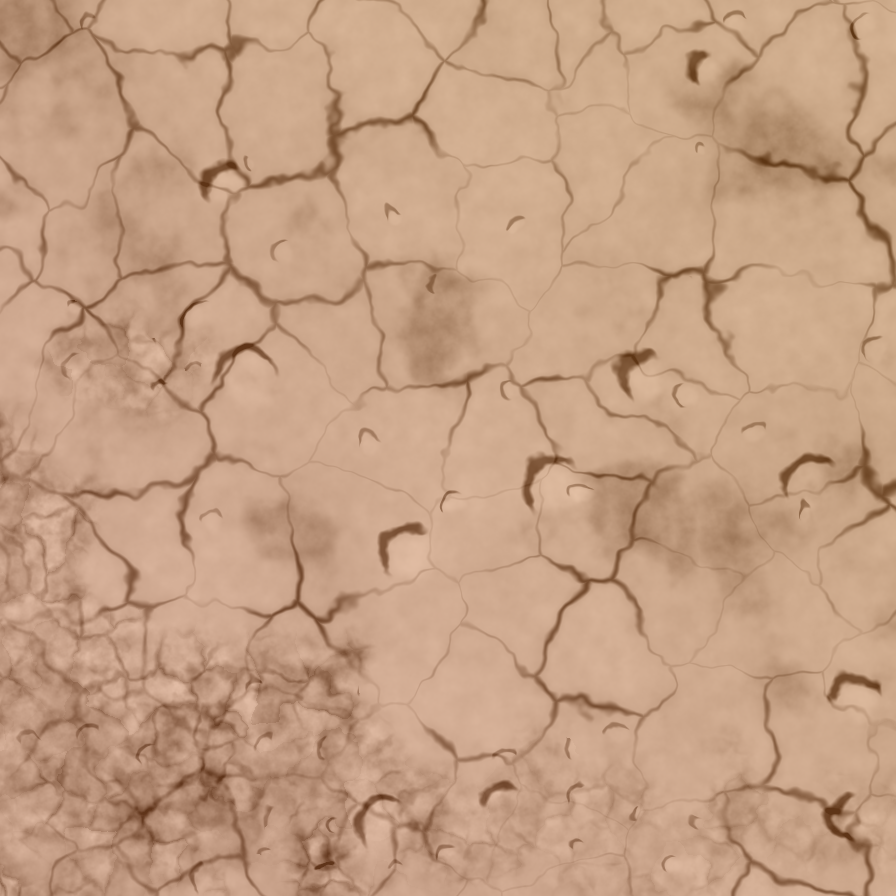
A three.js fragment shader for this texture:

```glsl
#define CLAY vec3(0.828, 0.688, 0.588)
#define SHADOW vec3(0.41, 0.25, 0.14)
#define PLATE_SCALE 8.5
#define CRUMB_SCALE 24.0
#define CURL_SCALE 6.0
#define FLAKE_SCALE 15.0
#define CRACK_WIDTH 0.0045
#define CRACK_DEPTH 0.62
#define RUBBLE_DEPTH 0.85
#define STAIN_DEPTH 0.26
#define GRAIN_DEPTH 0.13

varying vec2 vUv;

float hash(vec2 p) {
  vec3 q = fract(p.xyx * 0.1031);
  q += dot(q, q.yzx + 33.33);
  return fract((q.x + q.y) * q.z);
}

vec2 hash2(vec2 p) { return vec2(hash(p), hash(p + 57.3)); }

float valueNoise(vec2 p) {
  vec2 cell = floor(p), f = fract(p);
  f = f * f * (3.0 - 2.0 * f);
  return mix(mix(hash(cell), hash(cell + vec2(1, 0)), f.x),
             mix(hash(cell + vec2(0, 1)), hash(cell + vec2(1, 1)), f.x), f.y);
}

float fbm(vec2 p) {
  float sum = 0.0, amp = 0.52;
  for (int i = 0; i < 4; i++) {
    sum += amp * valueNoise(p);
    p = mat2(1.6, 1.2, -1.2, 1.6) * p + 17.1;
    amp *= 0.5;
  }
  return sum;
}

vec2 warp(vec2 p, float freq, float amount) {
  return p + amount * (vec2(fbm(p * freq), fbm(p * freq + 41.7)) - 0.5);
}

// Voronoi plates: x = distance to the seam in canvas units, y = random per plate
vec2 plates(vec2 p, float scale) {
  p *= scale;
  vec2 base = floor(p), nearest = vec2(0.0), nearestId = base;
  float best = 9.0, seam = 9.0;
  for (int j = -1; j <= 1; j++) for (int i = -1; i <= 1; i++) {
    vec2 id = base + vec2(i, j);
    vec2 d = id + hash2(id) - p;
    if (dot(d, d) < best) { best = dot(d, d); nearest = d; nearestId = id; }
  }
  for (int j = -2; j <= 2; j++) for (int i = -2; i <= 2; i++) {
    vec2 id = nearestId + vec2(i, j);
    vec2 d = id + hash2(id) - p, gap = d - nearest;
    if (dot(gap, gap) > 1e-4) seam = min(seam, dot(0.5 * (d + nearest), normalize(gap)));
  }
  return vec2(seam / scale, hash(nearestId + 7.7));
}

// Curled flakes: dark tapered arcs on the upper left, a pale hollow inside
float curls(vec2 p, float scale, float chance, float seed) {
  p *= scale;
  vec2 base = floor(p);
  float rim = 0.0, hollow = 0.0;
  for (int j = -1; j <= 1; j++) for (int i = -1; i <= 1; i++) {
    vec2 id = base + vec2(i, j), key = id + seed;
    vec2 q = p - id - 0.2 - 0.6 * hash2(key + 3.0);
    float present = step(hash(key), chance);
    float radius = mix(0.1, 0.24, hash(key + 9.0));
    float turn = 2.4 + 1.5 * (hash(key + 15.0) - 0.5);
    float len = max(length(q), 1e-4);
    float facing = dot(q / len, vec2(cos(turn), sin(turn)));
    float width = 0.03 * smoothstep(0.1, 0.95, facing);
    float arc = 1.0 - smoothstep(width * 0.4, width + 0.024, abs(len - radius));
    rim = max(rim, present * arc * smoothstep(0.05, 0.55, facing));
    hollow = max(hollow, present * (1.0 - smoothstep(radius * 0.4, radius, len)));
  }
  return rim - 0.12 * hollow * (1.0 - rim);
}

float blotch(vec2 p, vec2 centre, vec2 size, float rough) {
  return 1.0 - smoothstep(0.4, 1.0, length((p - centre) / size) + 1.5 * (rough - 0.5));
}

void main() {
  vec2 p = vUv;
  float broad = fbm(p * 6.0 + 3.0), rough = fbm(p * 17.0 + 8.0), fine = fbm(p * 60.0);

  // Where the crust has broken into rubble
  float shore = 0.08 + 0.44 * exp(-2.6 * p.x) - p.y;
  float rubble = smoothstep(-0.03, 0.06, shore + 0.3 * (broad - 0.5) + 0.12 * (rough - 0.5));
  rubble *= mix(1.0, 0.5, smoothstep(0.3, 0.65, p.x)) * smoothstep(-0.03, 0.1, p.y + 0.2 * (rough - 0.4));
  rubble = max(rubble, 0.8 * blotch(p, vec2(0.14, 0.6), vec2(0.1, 0.09), rough));

  // Smooth crust with soft mottling and stains
  float depth = 0.05 + 0.18 * (broad - 0.5) + GRAIN_DEPTH * (fine - 0.5);
  float stain = smoothstep(0.56, 0.76, 0.6 * broad + 0.4 * rough);
  stain = max(stain, blotch(p, vec2(0.72, 0.42), vec2(0.15, 0.06), rough));
  stain = max(stain, blotch(p, vec2(0.5, 0.64), vec2(0.06, 0.08), rough));
  depth += STAIN_DEPTH * stain * (0.5 + fine);

  // Thin cracks that fade in and out along their length
  vec2 plate = plates(warp(p, 14.0, 0.07), PLATE_SCALE);
  float strength = smoothstep(0.3, 0.75, fbm(p * 9.0 + 21.0));
  float crack = 1.0 - smoothstep(0.0, CRACK_WIDTH * (0.6 + strength), plate.x);
  float halo = 1.0 - smoothstep(0.0, 0.016, plate.x);
  depth += (CRACK_DEPTH * crack * (0.2 + strength) + 0.1 * halo * strength) * (1.0 - 0.6 * rubble);
  depth += 0.03 * (plate.y - 0.5);

  // Rubble: crumbs, ragged ridges and pale chips
  vec2 crumb = plates(warp(p, 28.0, 0.05), CRUMB_SCALE);
  float gap = 1.0 - smoothstep(0.0, 0.007, crumb.x);
  float ridge = 1.0 - smoothstep(0.0, 0.14, abs(fbm(p * 26.0 + 5.0) - 0.5));
  float debris = 0.4 * gap * smoothstep(0.25, 0.7, rough) + 0.26 * ridge * fine
               + 0.5 * (fine - 0.4) + 0.22 * (0.75 - crumb.y);
  depth += RUBBLE_DEPTH * rubble * debris;

  // Large curls and small flakes
  vec2 bent = warp(p, 24.0, 0.03);
  float low = 1.0 - smoothstep(0.45, 0.95, p.y);
  depth += 0.85 * curls(bent, CURL_SCALE, 0.12 + 0.22 * low, 11.0) * (0.65 + 0.6 * rough);
  depth += 0.5 * curls(bent, FLAKE_SCALE, 0.06 + 0.1 * low + 0.4 * rubble, 83.0) * (0.4 + rough);

  // Rosy at lower left, yellower toward upper right
  vec3 tint = mix(vec3(0.006, -0.004, 0.004), vec3(-0.002, 0.003, -0.022), smoothstep(0.3, 1.8, p.x + p.y));
  gl_FragColor = vec4(mix(CLAY, SHADOW, clamp(depth, -0.16, 1.1)) + tint, 1.0);
}
```
